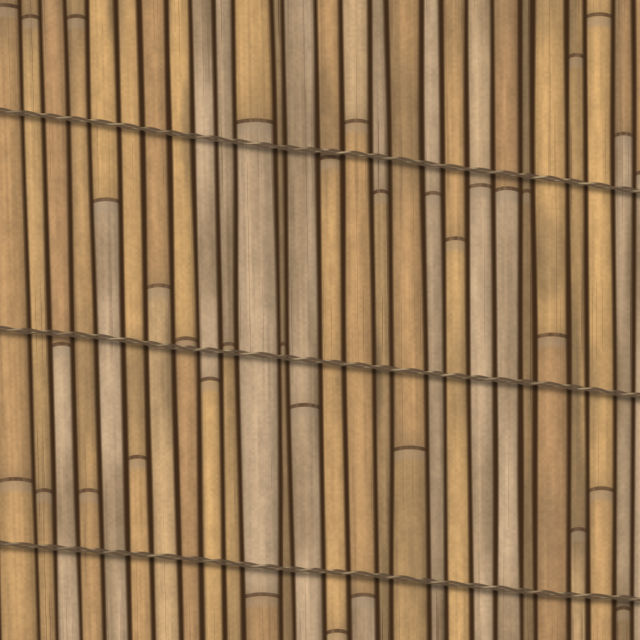
Give the GLSL for this texture, as a three.js fragment shader.

```glsl
varying vec2 vUv;

const float CANES = 26.0;
const float LEAN = 0.03;
const float JITTER = 0.2;
const float STAGGER = 0.11;
const float WOBBLE = 0.16;
const float NODES = 1.35;
const float GAP = 0.0016;
const float SOFT = 0.0014;
const int WIRES = 3;
const float WIRE_BASE = 0.155;
const float WIRE_STEP = 0.335;
const float WIRE_SLOPE = 0.092;
const float WIRE_FAN = 0.014;
const float WIRE_TWISTS = 13.5;
const float WIRE_RADIUS = 0.0022;
const float TAU = 6.28319;

const vec3 GOLD = vec3(0.78, 0.62, 0.41);
const vec3 TAN = vec3(0.68, 0.53, 0.37);
const vec3 PALE = vec3(0.74, 0.64, 0.53);
const vec3 WEATHERED = vec3(0.50, 0.41, 0.30);
const vec3 NODE_DARK = vec3(0.34, 0.25, 0.18);
const vec3 SHADOW = vec3(0.25, 0.17, 0.10);
const vec3 WIRE_DARK = vec3(0.37, 0.30, 0.23);
const vec3 WIRE_LIGHT = vec3(0.74, 0.65, 0.50);

float hash(vec2 p) {
  return fract(sin(dot(p, vec2(127.1, 311.7))) * 43758.5453);
}

float noise(vec2 p) {
  vec2 i = floor(p);
  vec2 f = fract(p);
  f = f * f * (3.0 - 2.0 * f);
  return mix(mix(hash(i), hash(i + vec2(1.0, 0.0)), f.x),
             mix(hash(i + vec2(0.0, 1.0)), hash(i + vec2(1.0, 1.0)), f.x), f.y);
}

// Boundary k between canes: wide and narrow ones alternate
float caneEdge(float k, float y) {
  float stagger = STAGGER * (mod(k, 2.0) * 2.0 - 1.0);
  float jitter = JITTER * (hash(vec2(k, 3.0)) * 2.0 - 1.0);
  return k + stagger + jitter + WOBBLE * (noise(vec2(k * 7.3, y * 2.5)) - 0.5);
}

vec3 caneColor(vec2 uv) {
  // Find the cane and the position across it
  float s = (uv.x + LEAN * (1.0 - uv.x) * (uv.y - 0.5)) * CANES;
  float k = floor(s + 0.5);
  float id = s < caneEdge(k, uv.y) ? k - 1.0 : k;
  float left = caneEdge(id, uv.y);
  float width = caneEdge(id + 1.0, uv.y) - left;
  float across = (s - left) / width * 2.0 - 1.0;

  // Nodes split the cane into segments
  float along = uv.y * NODES + hash(vec2(id, 11.0)) * 5.0 + 0.006 * across * across;
  float nodeDist = (fract(along + 0.5) - 0.5) / NODES;
  float tone = hash(vec2(id, floor(along)));

  // Segment tint and weathering
  vec3 col = mix(TAN, GOLD, smoothstep(0.0, 0.4, tone));
  col = mix(col, PALE, 0.8 * smoothstep(0.55, 0.85, tone));
  float behind = 1.0 - smoothstep(0.5, 0.95, width);
  float patches = noise(vec2(id * 5.1 + across * 0.6, uv.y * 5.0));
  float stain = smoothstep(0.5, 0.9, patches) * 0.5 + behind * 0.6;
  col = mix(col, WEATHERED, min(stain, 0.85));

  // Long fibres, mottling and fine specks
  float fibre = noise(vec2(s * 9.0, uv.y * 7.0 + id * 3.7));
  float mottle = noise(vec2(s * 4.0, uv.y * 42.0));
  float speck = noise(uv * 230.0);
  col *= 0.87 + 0.12 * fibre + 0.08 * mottle + 0.07 * speck;
  float crack = smoothstep(0.78, 0.92, noise(vec2(s * 13.0 + 40.0, uv.y * 4.0)));
  col = mix(col, NODE_DARK, crack * (0.15 + 0.3 * behind));

  // Dark node ring, pale collar below it, stained halo
  float ring = 1.0 - smoothstep(0.0015, 0.0015 + 2.0 * SOFT, abs(nodeDist));
  float collar = 1.0 - smoothstep(0.004, 0.012, abs(nodeDist + 0.011));
  float halo = exp(-abs(nodeDist) * 55.0) * (0.3 + 0.7 * mottle);
  col = mix(col, WEATHERED, 0.6 * halo);
  col = mix(col, PALE * 0.88, 0.4 * collar);
  col = mix(col, NODE_DARK, ring * (0.5 + 0.4 * fibre));

  // Round form lit from the left, with dark gaps
  float dome = sqrt(max(1.0 - across * across, 0.0));
  col *= mix(0.6, 1.04, dome) * (1.0 - 0.08 * across) * (1.0 - 0.1 * behind);
  float rim = min(1.0 + across, (1.0 - across) * 0.8) * 0.5 * width / CANES;
  float gap = GAP * (0.3 + 1.6 * noise(vec2(id * 2.9, uv.y * 4.0)));
  return mix(SHADOW, col, smoothstep(gap - SOFT, gap + 0.004, rim));
}

// Two strands twisted together, with a soft shadow below
vec3 addWire(vec3 col, vec2 uv, float i) {
  float height = WIRE_BASE + WIRE_STEP * i - (WIRE_SLOPE + WIRE_FAN * i) * uv.x;
  height += 0.008 * (noise(vec2(uv.x * 7.0, i * 9.0)) - 0.5);
  float dy = uv.y - height;
  col *= 1.0 - 0.38 * exp(-pow((dy + 0.006) / 0.006, 2.0));
  float phase = uv.x * WIRE_TWISTS * TAU + 2.0 * noise(vec2(uv.x * 9.0, i + 20.0));
  for (int n = 0; n < 2; n++) {
    float turn = phase + float(n) * 0.5 * TAU;
    float d = dy - 0.0024 * sin(turn);
    float mask = 1.0 - smoothstep(WIRE_RADIUS - SOFT, WIRE_RADIUS + SOFT, abs(d));
    float glint = smoothstep(0.2, 1.0, cos(turn)) * smoothstep(-0.002, 0.001, d);
    glint *= 0.4 + 0.6 * noise(vec2(uv.x * 30.0, i));
    col = mix(col, mix(WIRE_DARK, WIRE_LIGHT, glint), mask * 0.9);
  }
  return col;
}

void main() {
  vec3 col = caneColor(vUv);
  for (int i = 0; i < WIRES; i++) col = addWire(col, vUv, float(i));
  gl_FragColor = vec4(col, 1.0);
}
```
